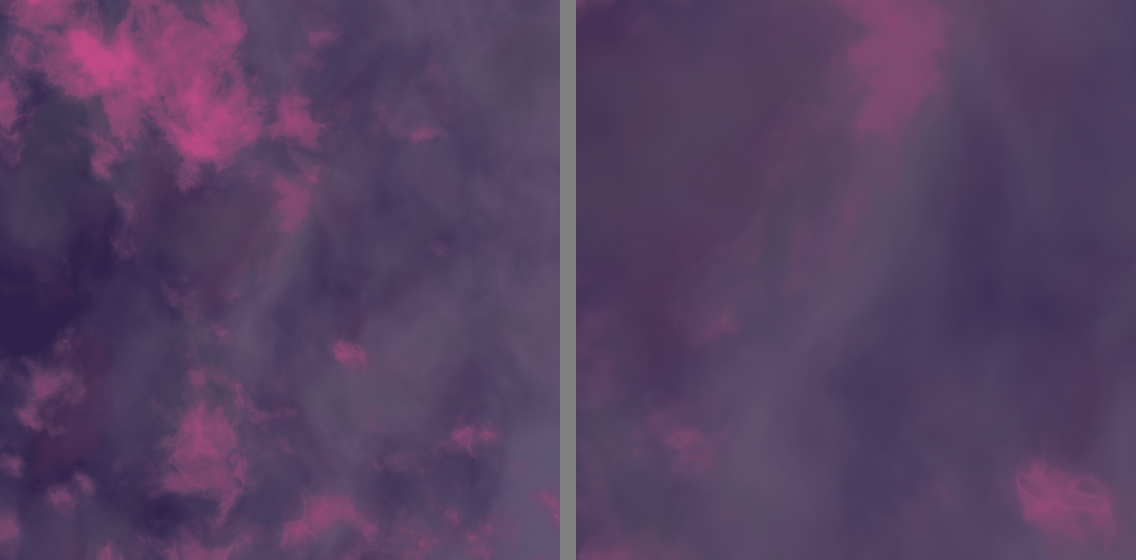
Left: the whole. Right: its middle third, enlarged.
This texture is drawn by a Shadertoy shader. Its source:

```glsl
vec2 gradientAt(vec2 cell) {
    vec3 h = fract(cell.xyx * vec3(0.1031, 0.1030, 0.0973));
    h += dot(h, h.yzx + 33.33);
    return 2.0 * fract((h.xx + h.yz) * h.zy) - 1.0;
}

float gradientNoise(vec2 p) {
    vec2 i = floor(p), f = p - i;
    vec2 u = f * f * f * (f * (f * 6.0 - 15.0) + 10.0);
    vec2 e = vec2(1, 0);
    float low = mix(dot(gradientAt(i), f), dot(gradientAt(i + e), f - e), u.x);
    float high = mix(dot(gradientAt(i + e.yx), f - e.yx), dot(gradientAt(i + 1.0), f - 1.0), u.x);
    return mix(low, high, u.y);
}

float fbm(vec2 p, int octaves) {
    float sum = 0.0, amplitude = 1.0;
    for (int i = 0; i < octaves; i++) {
        sum += amplitude * gradientNoise(p);
        p = mat2(1.6, 1.2, -1.2, 1.6) * p + 17.3;
        amplitude *= 0.54;
    }
    return sum;
}

// Dusky violet haze, darker on the left and bluer at the lower right
vec3 haze(vec2 uv, vec2 warp) {
    float smoke = fbm(uv * vec2(5.5, 4.2) + warp + 41.0, 6);
    float leftShade = exp(-pow(uv.x / 0.33, 2.0) - pow((uv.y - 0.48) / 0.3, 2.0));
    float tone = 0.74 + 0.4 * (uv.x - 0.5) - 0.55 * leftShade + 0.72 * smoke;
    vec3 color = mix(vec3(0.18, 0.13, 0.29), vec3(0.36, 0.30, 0.42), clamp(tone, 0.0, 1.08));

    float slate = smoothstep(0.0, 0.5, fbm(uv * 4.0 + warp + 73.0, 6));
    color = mix(color, vec3(0.32, 0.30, 0.37), 0.45 * slate);

    float plum = smoothstep(0.0, 0.5, fbm(uv * 4.0 + warp + 9.0, 6));
    color = mix(color, vec3(0.35, 0.20, 0.34), 0.5 * plum * (1.0 - 0.6 * uv.x));

    float corner = smoothstep(0.75, 1.15, uv.x) * smoothstep(0.55, 0.0, uv.y);
    return mix(color, vec3(0.37, 0.39, 0.53), 0.5 * corner);
}

// Where pink gas gathers: a bank at the upper left with a tail, puffs near the bottom
float gasBias(vec2 uv) {
    vec2 bank = (uv - vec2(0.16, 0.88)) / vec2(0.38, 0.17);
    bank.y += 0.25 * bank.x;
    vec2 tail = (uv - vec2(0.5, 0.73)) / vec2(0.09, 0.12);
    vec2 column = (uv - vec2(0.4, 0.3)) / vec2(0.06, 0.17);
    float puffs = smoothstep(0.36, 0.05, uv.y);
    float clearRight = smoothstep(0.55, 0.8, uv.x) * smoothstep(0.15, 0.35, uv.y);
    return -0.53 + 0.88 * exp(-dot(bank, bank)) + 0.38 * exp(-dot(tail, tail))
        + 0.38 * exp(-dot(column, column)) + 0.36 * puffs - 0.15 * clearRight;
}

void mainImage(out vec4 fragColor, in vec2 fragCoord) {
    vec2 uv = fragCoord / iResolution.xy;
    vec2 warp = 0.3 * vec2(fbm(uv * 4.0 + 3.0, 3), fbm(uv * 4.0 + 27.0, 3));
    vec3 color = haze(uv, warp);

    // Ragged gas with soft cores, palest away from the upper bank
    float gas = gasBias(uv) + 1.15 * fbm(uv * 7.0 + warp + 12.0, 6);
    float strength = mix(0.68, 1.0, smoothstep(0.5, 0.8, uv.y) * smoothstep(0.65, 0.35, uv.x));
    float body = smoothstep(-0.04, 0.12, gas);
    float core = smoothstep(0.0, 0.65, gas);
    float veil = smoothstep(-0.35, 0.05, gas);

    // Thin curling filaments around the gas
    float curl = fbm(uv * 5.0 + warp + 58.0, 5);
    float filament = exp(-abs(curl) / 0.025) * smoothstep(-0.2, 0.0, gas);

    vec3 rose = mix(vec3(0.54, 0.29, 0.46), vec3(0.76, 0.29, 0.53), core);
    color = mix(color, vec3(0.44, 0.29, 0.43), 0.55 * veil);
    color = mix(color, rose, body * strength * mix(0.6, 0.95, core));
    color = mix(color, vec3(0.66, 0.31, 0.50), 0.35 * filament);

    fragColor = vec4(color, 1.0);
}
```
